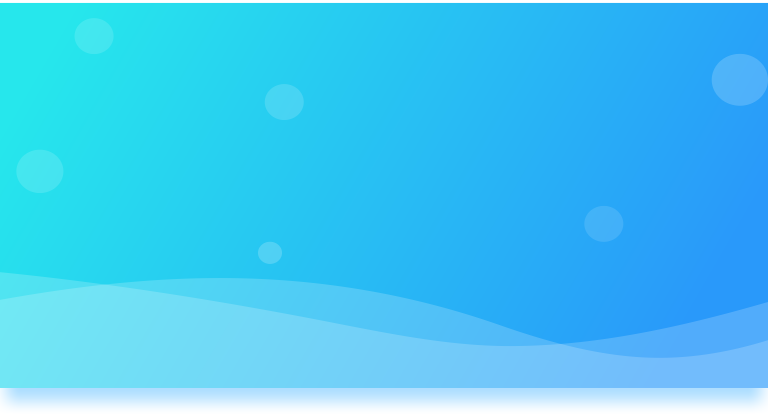
Write a WebGL 1 fragment shader that draws this background.

```glsl
precision highp float;

uniform vec2 u_resolution;

#define ASPECT 1.829
#define PANEL_TOP 0.993
#define PANEL_BOTTOM 0.0762
#define WAVE_ALPHA 0.19
#define CYAN vec3(0.15, 0.905, 0.925)
#define BLUE vec3(0.16, 0.6, 0.98)
#define SHADOW vec3(0.68, 0.87, 1.0)
#define WHITE vec3(1.0)

// Smooth step up across one pixel
float edge(float d) {
  return clamp(d * u_resolution.y + 0.5, 0.0, 1.0);
}

// Cubic through two knots, each given as (x, y, slope)
float hermite(vec3 a, vec3 b, float x) {
  float span = b.x - a.x;
  float t = clamp((x - a.x) / span, 0.0, 1.0);
  float s = 1.0 - t;
  return s * s * ((1.0 + 2.0 * t) * a.y + t * span * a.z)
       + t * t * ((1.0 + 2.0 * s) * b.y - s * span * b.z);
}

// Wave falling from the left to a low trough, then rising
float valleyWave(float x) {
  vec3 slope = vec3(0.786, 0.233, -0.195);
  vec3 trough = vec3(1.214, 0.176, 0.0);
  if (x < slope.x) return hermite(vec3(0.0, 0.352, -0.1), slope, x);
  if (x < trough.x) return hermite(slope, trough, x);
  return hermite(trough, vec3(ASPECT, 0.281, 0.29), x);
}

// Wave with a crest on the left and a trough on the right
float crestWave(float x) {
  vec3 crest = vec3(0.524, 0.338, 0.0);
  vec3 slope = vec3(1.19, 0.226, -0.35);
  vec3 trough = vec3(1.571, 0.148, 0.0);
  if (x < crest.x) return hermite(vec3(0.0, 0.286, 0.18), crest, x);
  if (x < slope.x) return hermite(crest, slope, x);
  if (x < trough.x) return hermite(slope, trough, x);
  return hermite(trough, vec3(ASPECT, 0.19, 0.31), x);
}

// Coverage of a slightly flattened bubble
float bubble(vec2 p, vec2 center, float radius) {
  return edge(radius - length((p - center) * vec2(1.0, 1.085)));
}

void main() {
  vec2 p = gl_FragCoord.xy / u_resolution * vec2(ASPECT, 1.0);

  // Diagonal gradient
  float along = dot(vec2(p.x, 1.0 - p.y), vec2(0.866, 0.5));
  vec3 panel = mix(CYAN, BLUE, clamp((along - 0.163) / 1.637, 0.0, 1.0));

  // Translucent bubbles
  float glow = 0.13 * bubble(p, vec2(0.224, 0.914), 0.0464)
             + 0.15 * bubble(p, vec2(0.677, 0.757), 0.0464)
             + 0.14 * bubble(p, vec2(0.095, 0.592), 0.056)
             + 0.19 * bubble(p, vec2(0.643, 0.398), 0.0286)
             + 0.12 * bubble(p, vec2(1.438, 0.467), 0.0464)
             + 0.18 * bubble(p, vec2(1.762, 0.81), 0.067);
  panel = mix(panel, WHITE, glow);

  // Overlapping waves
  panel = mix(panel, WHITE, WAVE_ALPHA * edge(valleyWave(p.x) - p.y));
  panel = mix(panel, WHITE, WAVE_ALPHA * edge(crestWave(p.x) - p.y));

  // Soft shadow under the panel, fading at both sides
  float sideFade = smoothstep(-0.02, 0.05, min(p.x, ASPECT - p.x));
  float shade = smoothstep(0.01, 0.078, p.y) * sideFade;
  vec3 page = mix(WHITE, SHADOW, shade * edge(0.5 - p.y));

  float inside = edge(p.y - PANEL_BOTTOM) * edge(PANEL_TOP - p.y);
  gl_FragColor = vec4(mix(page, panel, inside), 1.0);
}
```
